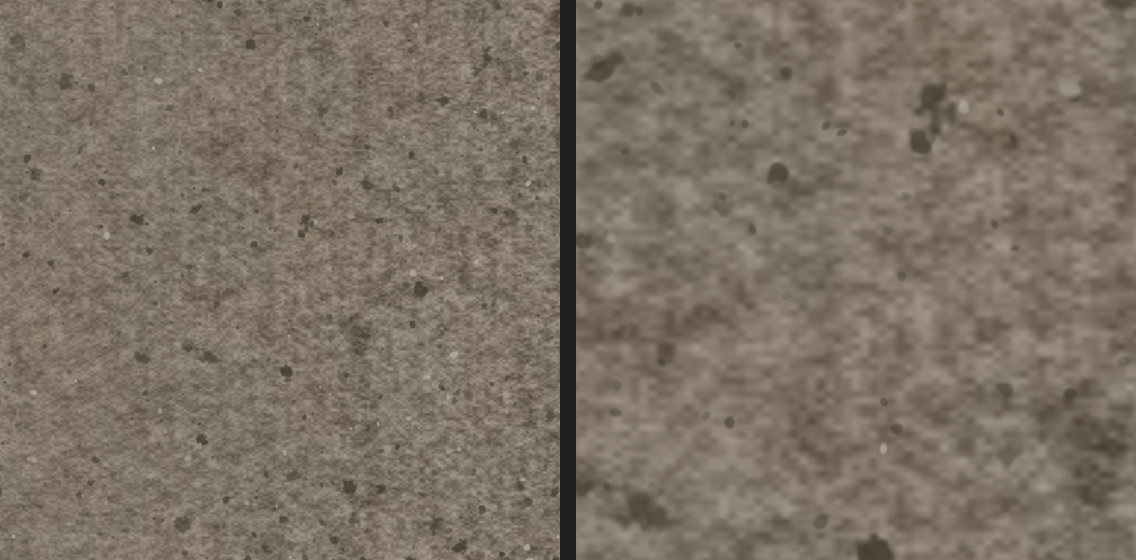
Left, the full canvas; right, a detail of the centre.
A Shadertoy shader for this texture:

```glsl
// Worn concrete: warm grey-brown stone with a fine, slightly horizontal grain.
// Layered value noise gives grain and stains; jittered cells scatter
// dark ragged pits and small pale mineral grains, denser toward the right.

const vec3 STONE_COLOR = vec3(0.503, 0.462, 0.406);
const vec3 PIT_COLOR   = vec3(0.225, 0.195, 0.155);
const vec3 GRAIN_COLOR = vec3(0.740, 0.710, 0.650);
const vec3 WARM_TINT   = vec3(0.014, 0.002, -0.012);

const vec2 FINE_FREQ   = vec2(190.0, 250.0);
const vec2 GRIT_FREQ   = vec2(85.0, 135.0);
const vec2 MOTTLE_FREQ = vec2(42.0, 52.0);
const float FINE_AMOUNT   = 0.125;
const float GRIT_AMOUNT   = 0.125;
const float MOTTLE_AMOUNT = 0.070;
const float CLOUD_AMOUNT  = 0.045;
const float STAIN_DEPTH   = 0.090;

const float PIT_CELLS    = 26.0;
const float PIT_CHANCE   = 0.20;
const float SPECK_CELLS  = 58.0;
const float SPECK_CHANCE = 0.11;
const float GRAIN_CELLS  = 36.0;
const float GRAIN_CHANCE = 0.075;

float hash(vec2 p) {
    return fract(sin(dot(p, vec2(127.1, 311.7))) * 43758.5453);
}

float valueNoise(vec2 p) {
    vec2 cell = floor(p);
    vec2 f = fract(p);
    f = f * f * (3.0 - 2.0 * f);
    float low  = mix(hash(cell), hash(cell + vec2(1.0, 0.0)), f.x);
    float high = mix(hash(cell + vec2(0.0, 1.0)), hash(cell + vec2(1.0, 1.0)), f.x);
    return mix(low, high, f.y);
}

// Noise centred on zero
float signedNoise(vec2 p) {
    return valueNoise(p) - 0.5;
}

float fbm(vec2 p) {
    float sum = 0.0;
    float amp = 0.5;
    for (int i = 0; i < 4; i++) {
        sum += amp * signedNoise(p);
        p = mat2(0.8, 0.6, -0.6, 0.8) * p * 2.03 + 17.3;
        amp *= 0.55;
    }
    return sum;
}

// Coverage of scattered ragged spots; radii are in canvas units
float spots(vec2 uv, float cells, float chance, vec2 radii, float ragged, float seed) {
    vec2 home = floor(uv * cells);
    float outline = ragged * (signedNoise(uv * 95.0 + seed) + signedNoise(uv * 190.0 + seed));
    float cover = 0.0;
    for (int y = -1; y <= 1; y++) {
        for (int x = -1; x <= 1; x++) {
            vec2 id = home + vec2(x, y);
            vec2 key = id + seed;
            if (hash(key) > chance) continue;
            vec2 center = (id + vec2(hash(key + 31.7), hash(key + 57.3))) / cells;
            float size = hash(key + 83.9);
            float radius = mix(radii.x, radii.y, size * size * size);
            vec2 d = uv - center;
            float angle = 6.2832 * hash(key + 11.1);
            d = mat2(cos(angle), sin(angle), -sin(angle), cos(angle)) * d;
            d.y *= mix(1.0, 1.6, hash(key + 71.3));
            float edge = length(d) / radius + outline;
            float strength = mix(0.45, 1.0, hash(key + 43.1));
            cover = max(cover, strength * (1.0 - smoothstep(0.45, 1.25, edge)));
        }
    }
    return cover;
}

void mainImage(out vec4 fragColor, in vec2 fragCoord) {
    vec2 uv = fragCoord / iResolution.y;
    float rough = smoothstep(0.1, 1.0, uv.x + 0.25 * (0.5 - uv.y));

    // Grain, from the finest to the broadest
    float tone = FINE_AMOUNT * signedNoise(uv * FINE_FREQ);
    tone += GRIT_AMOUNT * signedNoise(uv * GRIT_FREQ + 41.0);
    tone += MOTTLE_AMOUNT * signedNoise(uv * MOTTLE_FREQ + 73.0);
    tone *= mix(0.88, 1.15, rough);
    tone += CLOUD_AMOUNT * fbm(uv * 5.0 + 9.0);

    // Soft dark stains with broken edges
    float stain = smoothstep(0.10, 0.36, fbm(uv * vec2(17.0, 19.0) + 29.0));
    tone -= STAIN_DEPTH * stain * mix(0.75, 1.2, rough);

    vec3 color = STONE_COLOR + tone;
    color += WARM_TINT * fbm(uv * 7.0 + 51.0);

    // Pits, small dark specks, then pale grains
    float pits = spots(uv, PIT_CELLS, PIT_CHANCE * mix(0.7, 1.3, rough), vec2(0.006, 0.017), 0.8, 5.0);
    float specks = spots(uv, SPECK_CELLS, SPECK_CHANCE, vec2(0.003, 0.007), 0.5, 211.0);
    float grains = spots(uv, GRAIN_CELLS, GRAIN_CHANCE * mix(0.5, 1.5, rough), vec2(0.0035, 0.010), 0.4, 407.0);
    color = mix(color, PIT_COLOR, 0.72 * pits);
    color = mix(color, PIT_COLOR, 0.50 * specks);
    color = mix(color, GRAIN_COLOR, 0.75 * grains);

    fragColor = vec4(clamp(color, 0.0, 1.0), 1.0);
}
```
